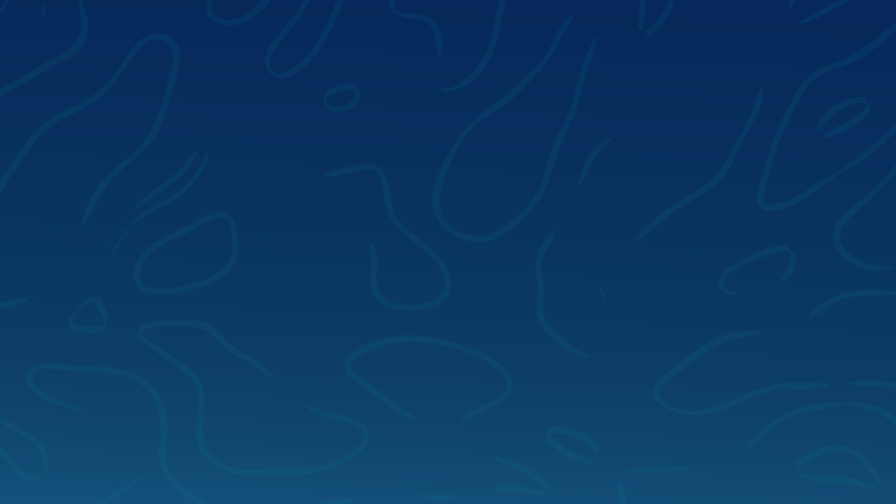
A Shadertoy shader for this background:

```glsl
const vec3 SKY_TOP = vec3(0.022, 0.157, 0.352);    // deep navy
const vec3 SKY_SLOPE = vec3(0.030, 0.100, 0.065);  // steady lift downwards
const vec3 SKY_GLOW = vec3(0.022, 0.055, 0.055);   // extra lift near the floor
const vec3 LINE_TINT = vec3(0.03, 0.52, 0.58);
const float LINE_OPACITY = 0.115;
const float LINE_HALF_WIDTH = 0.0062;
const float LEVEL_STEP = 0.32;                     // height between contours
const vec2 CELL = vec2(0.42, 0.23);                // stretched along the flow
const float UPPER_ANGLE = 0.92;
const float LOWER_ANGLE = -0.12;
const float WARP = 0.07;
const float TILT = 0.07;

// Integer hash giving two values in -1..1
vec2 hash2(ivec2 cell) {
    uvec2 v = uvec2(cell) * 1664525u + 1013904223u;
    v.x += v.y * 1664525u;
    v.y += v.x * 1664525u;
    v ^= v >> 16u;
    v.x += v.y * 1664525u;
    v.y += v.x * 1664525u;
    v ^= v >> 16u;
    return vec2(v & 65535u) / 32767.5 - 1.0;
}

float cornerSlope(ivec2 cell, ivec2 corner, vec2 local) {
    return dot(normalize(hash2(cell + corner) + 1e-4), local - vec2(corner));
}

float gradientNoise(vec2 p) {
    ivec2 cell = ivec2(floor(p));
    vec2 f = fract(p);
    vec2 u = f * f * f * (f * (f * 6.0 - 15.0) + 10.0);
    float low = mix(cornerSlope(cell, ivec2(0, 0), f), cornerSlope(cell, ivec2(1, 0), f), u.x);
    float high = mix(cornerSlope(cell, ivec2(0, 1), f), cornerSlope(cell, ivec2(1, 1), f), u.x);
    return mix(low, high, u.y);
}

vec2 rotate(vec2 p, float angle) {
    float c = cos(angle), s = sin(angle);
    return vec2(c * p.x + s * p.y, c * p.y - s * p.x);
}

// Height field whose contours run diagonally above and nearly level below
float flowField(vec2 p) {
    vec2 bend = vec2(gradientNoise(p * 4.0 + 17.3), gradientNoise(p * 4.0 + 41.7));
    vec2 q = p + WARP * bend;
    float upper = gradientNoise(rotate(q, UPPER_ANGLE) / CELL + 5.2);
    float lower = gradientNoise(rotate(q, LOWER_ANGLE) / CELL + 23.6);
    return mix(lower, upper, smoothstep(0.28, 0.52, p.y));
}

// Coverage of the meandering strokes
float strokes(vec2 p, float pixel) {
    const vec2 e = vec2(0.002, 0.0);
    float h = flowField(p);
    float steepness = length(vec2(flowField(p + e.xy), flowField(p + e.yx)) - h) / e.x;
    float offLevel = abs(fract(h / LEVEL_STEP) - 0.5) * LEVEL_STEP;
    float dist = offLevel / max(steepness, 0.01);

    // Break the contours into strokes with rounded ends and uneven width
    float presence = gradientNoise(p * 4.3 + 63.1) + 0.17;
    float ends = sqrt(clamp(presence * 12.0, 0.0, 1.0));
    float swell = 1.0 + 0.5 * gradientNoise(p * 7.0 + 88.4);
    float halfWidth = LINE_HALF_WIDTH * ends * swell * smoothstep(0.5, 1.6, steepness);
    float cover = 1.0 - smoothstep(-0.7 * pixel, 0.7 * pixel, dist - halfWidth);
    return cover * smoothstep(0.0, pixel, halfWidth);
}

void mainImage(out vec4 fragColor, in vec2 fragCoord) {
    vec2 p = fragCoord / iResolution.y;
    float across = fragCoord.x / iResolution.x - 0.5;

    // Background gradient, slightly darker to the right
    float depth = clamp(1.0 - p.y - TILT * across, 0.0, 1.05);
    vec3 color = SKY_TOP + SKY_SLOPE * depth + SKY_GLOW * pow(depth, 5.0);

    color = mix(color, LINE_TINT, LINE_OPACITY * strokes(p, 1.0 / iResolution.y));
    fragColor = vec4(color, 1.0);
}
```
